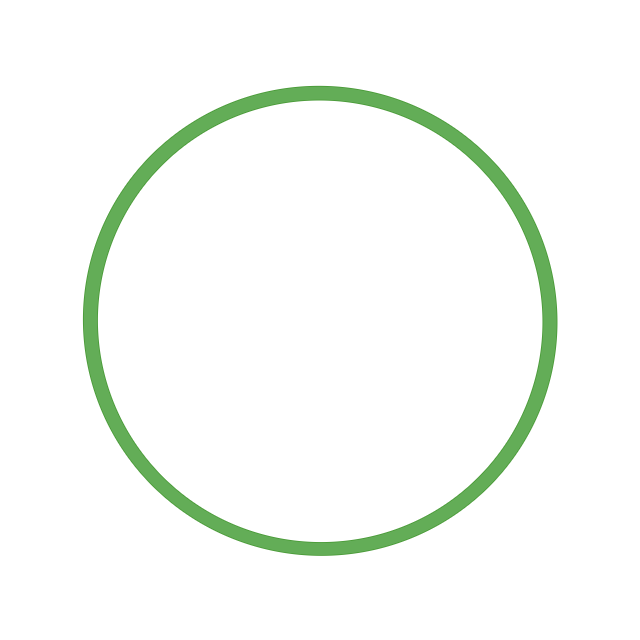
Reproduce this background procedurally as a Shadertoy shader.

```glsl
// Draws a thin green, slightly tilted elliptical ring with a darker outline on white.

const vec3 PAPER = vec3(1.0);
const vec3 RING_FILL = vec3(0.39, 0.68, 0.34);
const vec3 RING_LINE = vec3(0.28, 0.60, 0.21);

const vec2 OUTER_CENTER = vec2(0.5003, 0.4987);
const vec2 OUTER_RADII = vec2(0.3710, 0.3669);
const vec2 INNER_CENTER = vec2(0.5003, 0.4980);
const vec2 INNER_RADII = vec2(0.3475, 0.3448);
const float TILT = -0.26;
const float LINE_WIDTH = 0.0013;

// Approximate signed distance to a nearly circular ellipse
float ellipseDistance(vec2 p, vec2 radii) {
    float c = cos(TILT), s = sin(TILT);
    vec2 q = vec2(c * p.x + s * p.y, c * p.y - s * p.x);
    return (length(q / radii) - 1.0) * min(radii.x, radii.y);
}

void mainImage(out vec4 fragColor, in vec2 fragCoord) {
    vec2 uv = fragCoord / iResolution.xy;
    float pixel = 1.0 / min(iResolution.x, iResolution.y);

    // Ring: inside the outer ellipse and outside the inner one
    float outer = ellipseDistance(uv - OUTER_CENTER, OUTER_RADII);
    float inner = ellipseDistance(uv - INNER_CENTER, INNER_RADII);
    float ring = max(outer, -inner);

    // Fill lies within the outline on both edges
    float coverage = clamp(0.5 - ring / pixel, 0.0, 1.0);
    float fill = clamp(0.5 - (ring + LINE_WIDTH) / pixel, 0.0, 1.0);
    vec3 ringColor = mix(RING_LINE, RING_FILL, fill);

    fragColor = vec4(mix(PAPER, ringColor, coverage), 1.0);
}
```
